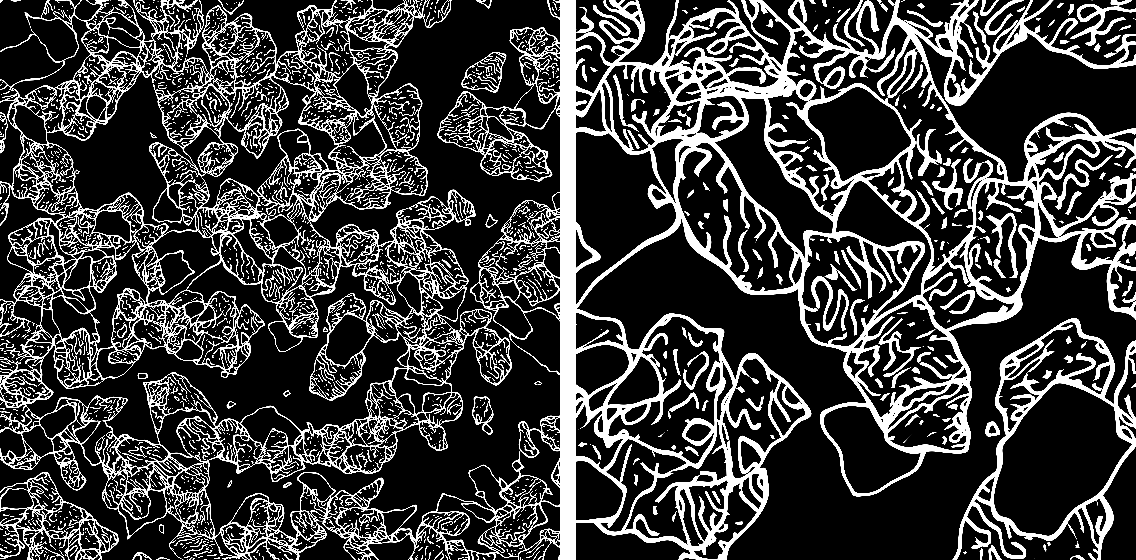
Left, the full canvas; right, a detail of the centre.
A Shadertoy shader for this texture:

```glsl
vec4 hash4(vec3 s) {
    vec4 h = fract(s.xyzx * vec4(.1031, .1030, .0973, .1099));
    h += dot(h, h.wzxy + 33.33);
    return fract((h.xxyz + h.yzzw) * h.zywx);
}

// Thin line with a crisp, narrowly smoothed edge
float stroke(float d) {
    return clamp(.5 + 7. * (.00118 - abs(d)) * iResolution.y, 0., 1.);
}

// Layered sines that make every contour wander
vec2 bend(vec2 p) {
    p += .008 * sin(p.yx * 23. + 2. * sin(p * 9.) + vec2(1, 4));
    p += .0037 * sin(p.yx * 61. + 3. * sin(p * 17.) + vec2(3, 0));
    return p + .0016 * sin(p.yx * 190. + 4. * sin(p * 47.));
}

// Where fragments gather (high) and where gaps open (low)
float crowding(vec2 p) {
    return sin(p.x * 12. + 2. * sin(p.y * 9. + 1.)) + sin(p.y * 17. + 2. * sin(p.x * 8. + 2.));
}

// Distance to a random six-sided fragment with softened corners
float fragment(vec2 q, float radius, vec4 seed) {
    float sharpness = mix(8., 18., seed.w), sum = 0.;
    for (float k = 0.; k < 6.; k++) {
        float a = 1.0472 * k + .35 * sin(seed.x * 40. + k * 2.4);
        vec2 normal = vec2(cos(a), sin(a));
        float reach = length(normal * vec2(1, mix(.45, 1., seed.z)));
        reach *= radius * (.82 + .22 * sin(seed.y * 50. + k * 3.7));
        sum += exp((dot(q, normal) - reach) * sharpness / radius);
    }
    return log(sum) * radius / sharpness;
}

// Zero lines of a few random waves, broken into short veins
float veins(vec2 p, vec4 seed) {
    float height = 0.;
    vec2 slope = vec2(0);
    for (float i = 0.; i < 6.; i++) {
        vec4 h = hash4(vec3(seed.xy * 91., i * 5.7));
        float a = 6.2832 * seed.z + (h.x - .5) * mix(1.5, 4., seed.y);
        vec2 wave = mix(270., 630., h.y) * vec2(cos(a), sin(a));
        float phase = dot(p, wave) + 6.2832 * h.z;
        height += cos(phase);
        slope -= wave * sin(phase);
    }
    float breaks = sin(p.x * 83. + 4. * sin(p.y * 51.)) + sin(p.y * 97. + 4. * sin(p.x * 43.))
        + 1.1 * sin(p.x * 310. + 3. * sin(p.y * 270.));
    return stroke(height / max(length(slope), 130.)) * smoothstep(-.8, -.75, breaks);
}

void mainImage(out vec4 fragColor, in vec2 fragCoord) {
    vec2 p = bend(fragCoord / iResolution.y);
    float ink = 0., veined = 0.;
    vec4 topSeed = vec4(0);

    // Overlapping fragments, large ones first, then loose specks
    for (float layer = 0.; layer < 4.; layer++) {
        float scale = 7. * pow(1.4, layer);
        bool speck = layer > 2.5;
        vec2 home = floor(p * scale + layer * 7.3);
        for (int j = -1; j <= 1; j++)
        for (int i = -1; i <= 1; i++) {
            vec2 cell = home + vec2(i, j);
            vec4 place = hash4(vec3(cell, layer * 11. + 3.));
            vec4 seed = hash4(vec3(cell, layer * 17. + 40.));
            vec2 center = (cell + .1 + .8 * place.xy - layer * 7.3) / scale;
            bool present = speck ? place.z < .16
                : crowding(center) + place.z > -.45 && place.w < 1. - .06 * layer;
            float radius = (speck ? mix(.08, .2, seed.x) : mix(.42, .64, seed.x)) / scale;
            vec2 q = p - center;
            if (!present || length(q) > 1.6 * radius) continue;

            float turn = 6.2832 * seed.y;
            q = mat2(cos(turn), sin(turn), -sin(turn), cos(turn)) * q;
            float d = fragment(q, radius, seed);
            if (d < 0.) {
                // Some fragments let the edges below show as folds
                if (place.w > .25) ink = 0.;
                topSeed = seed;
                veined = !speck && seed.w < .8 ? 1. : 0.;
            }
            ink = max(ink, stroke(d));
        }
    }

    // Veins show only on the uppermost fragment
    if (veined > 0.) ink = max(ink, veins(p, topSeed));
    fragColor = vec4(vec3(ink), 1);
}
```
